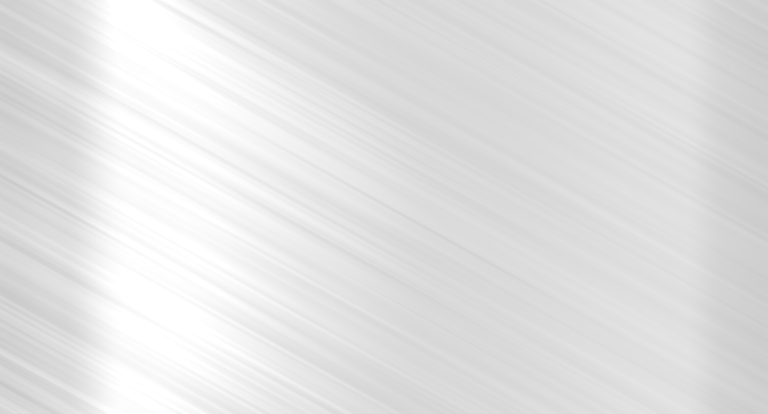
A Shadertoy shader for this texture:

```glsl
// Brushed silver metal with diagonal grain and a bright vertical sheen.

float hash(vec2 p) {
    return fract(sin(dot(p, vec2(127.1, 311.7))) * 43758.5453);
}

float valueNoise(vec2 p) {
    vec2 cell = floor(p), f = fract(p);
    f = f * f * (3.0 - 2.0 * f);
    return mix(mix(hash(cell), hash(cell + vec2(1, 0)), f.x),
               mix(hash(cell + vec2(0, 1)), hash(cell + vec2(1, 1)), f.x), f.y);
}

// Layers of noise stretched along the grain, centred on zero
float brushedGrain(vec2 g) {
    float sum = 0.0, frequency = 13.0, weight = 0.15;
    for (int i = 0; i < 5; i++) {
        vec2 q = vec2(g.x * (0.8 + 0.2 * float(i)), g.y * frequency);
        sum += weight * (valueNoise(q + 17.3 * float(i)) - 0.5);
        frequency *= 1.8;
        weight *= 1.2;
    }
    return sum;
}

// Smooth reflected light across the sheet
float sheen(float x) {
    float light = mix(0.83, 0.865, smoothstep(0.0, 0.09, x));
    light += 0.137 * smoothstep(0.08, 0.165, x);
    light -= 0.085 * smoothstep(0.21, 0.40, x);
    light -= 0.065 * smoothstep(0.33, 0.56, x);
    light += 0.028 * smoothstep(0.62, 0.88, x);
    light -= 0.05 * smoothstep(0.89, 0.945, x);
    return light - 0.02 * smoothstep(0.93, 1.0, x);
}

void mainImage(out vec4 fragColor, in vec2 fragCoord) {
    vec2 uv = fragCoord / iResolution.xy;
    vec2 p = fragCoord / iResolution.y;

    // Grain axes: x runs down to the right, y crosses the strokes
    vec2 g = vec2(dot(p, vec2(0.875, -0.485)), dot(p, vec2(0.485, 0.875)));
    float grain = brushedGrain(g);

    // The sheen's right flank is widest at mid height and frays along the grain
    float flank = smoothstep(0.12, 0.25, uv.x) * (1.0 - smoothstep(0.4, 0.7, uv.x));
    float bulge = 0.03 - 0.32 * (uv.y - 0.43) * (uv.y - 0.43);
    float light = sheen(uv.x - flank * (bulge + 0.08 * grain));

    // Strokes are strongest beside the sheen and soft toward the right
    float contrast = mix(0.14, 0.065, smoothstep(0.1, 0.65, uv.x));
    light += contrast * grain;

    // Sparse hairline scratches
    float hair = valueNoise(vec2(g.x * 1.3 + 41.0, g.y * 120.0));
    light -= 0.025 * smoothstep(0.75, 0.98, hair) * (1.0 - 0.65 * uv.x);

    fragColor = vec4(vec3(clamp(light, 0.0, 1.0)), 1.0);
}
```
